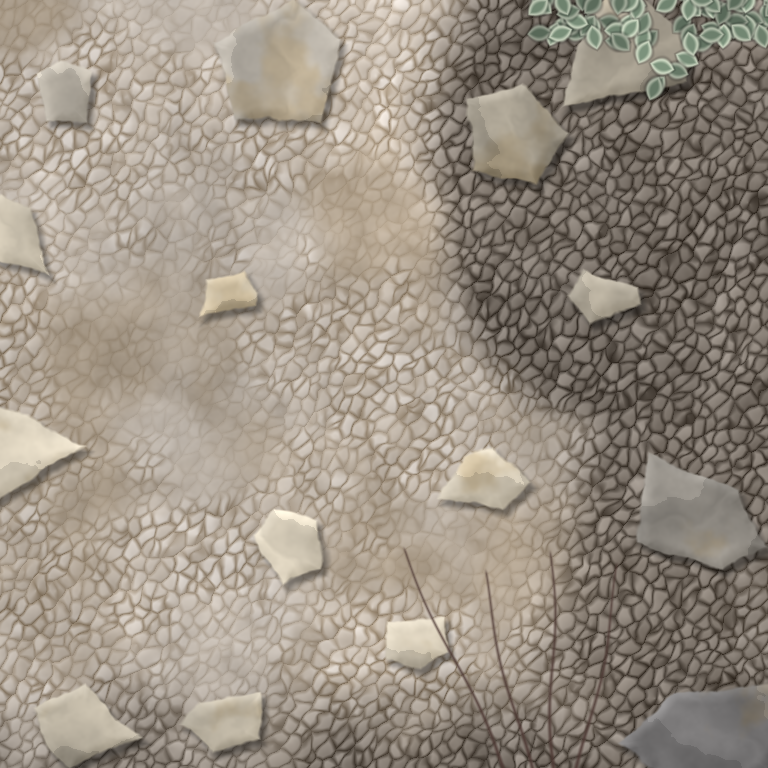
This texture is drawn by a WebGL 2 fragment shader. Its source:

```glsl
#version 300 es
precision highp float;
precision highp int;
// Weathered pebble-dash wall with embedded rocks, a damp side, ivy and bare twigs.
#define PEBBLES 56.0
#define PEBBLE_TILT 0.95
#define PEBBLE_STRETCH 1.2
#define ROCK_GRID 3.7
#define ROCK_SHARE 0.8
#define ROCK_SIZE 0.39
#define SHADOW_SHIFT 0.010
#define SOFTNESS 0.0026
#define LEAVES 80
#define LEAF_LENGTH 0.016
#define TWIGS 4
#define TO_LIGHT vec2(-0.6, 0.8)

uniform vec2 u_resolution;
out vec4 fragColor;

vec2 hash2(vec2 cell) {
  uvec2 q = uvec2(ivec2(floor(cell)) + 4096) * 1664525u + 1013904223u;
  q.x += q.y * 1664525u;
  q.y += q.x * 1664525u;
  q ^= q >> 16u;
  q.x += q.y * 1664525u;
  q.y += q.x * 1664525u;
  q ^= q >> 16u;
  return vec2(q >> 8u) / 16777216.0;
}

mat2 rotation(float a) { return mat2(cos(a), sin(a), -sin(a), cos(a)); }

float noise(vec2 p) {
  vec2 i = floor(p), f = fract(p);
  f = f * f * (3.0 - 2.0 * f);
  return mix(mix(hash2(i).x, hash2(i + vec2(1, 0)).x, f.x),
             mix(hash2(i + vec2(0, 1)).x, hash2(i + vec2(1, 1)).x, f.x), f.y);
}

float fbm(vec2 p) {
  float sum = 0.0, gain = 0.5;
  for (int i = 0; i < 4; i++, gain *= 0.5, p = rotation(0.6) * p * 2.03) sum += gain * noise(p);
  return sum / 0.9375;
}

// Pebble cells: x = gap distance, y = side facing the light, z = random tone
vec3 pebbles(vec2 p) {
  p += 0.022 * (vec2(fbm(p * 11.0), fbm(p * 11.0 + 40.0)) - 0.5);
  p += 0.007 * (vec2(noise(p * 75.0), noise(p * 75.0 + 40.0)) - 0.5);
  mat2 turn = rotation(-PEBBLE_TILT);
  vec2 q = turn * p * PEBBLES * vec2(1.0 / PEBBLE_STRETCH, PEBBLE_STRETCH);
  vec2 base = floor(q), offset = vec2(0), id = base;
  float near = 9.0, second = 9.0;
  for (int y = -1; y <= 1; y++)
    for (int x = -1; x <= 1; x++) {
      vec2 cell = base + vec2(x, y);
      vec2 toPixel = q - cell - 0.1 - 0.8 * hash2(cell);
      float d = length(toPixel) + 0.25 * hash2(cell + 150.0).x;
      if (d < near) { second = near; near = d; offset = toPixel; id = cell; }
      else second = min(second, d);
    }
  return vec3(second - near, dot(offset, turn * TO_LIGHT), hash2(id + 70.0).y);
}

// Angular rocks on a jittered grid: x = distance, yz = grid cell
vec3 rocks(vec2 p) {
  vec2 q = p * ROCK_GRID + vec2(0.35, 0.2);
  vec3 best = vec3(9.0, 0, 0);
  for (int y = -1; y <= 1; y++)
    for (int x = -1; x <= 1; x++) {
      vec2 cell = floor(q) + vec2(x, y), seed = hash2(cell + 31.0);
      if (seed.x > ROCK_SHARE) continue;
      vec2 local = rotation(seed.y * 1.6 - 0.8) * (q - cell - 0.2 - 0.6 * hash2(cell + 9.0));
      local.y *= 1.25;
      float size = ROCK_SIZE * mix(0.4, 1.0, hash2(cell + 57.0).x), d = -9.0;
      for (int i = 0; i < 5; i++) {
        vec2 h = hash2(cell * 5.0 + vec2(i, 200));
        float a = (float(i) + 0.75 * h.x) * 1.2566;
        d = max(d, dot(local, vec2(cos(a), sin(a))) - size * mix(0.6, 1.1, h.y));
      }
      if (d < best.x) best = vec3(d, cell);
    }
  best.x = best.x / ROCK_GRID + 0.016 * (fbm(p * 28.0) - 0.5);
  return best;
}

// Damp side: upper right patch, right margin and foot of the wall
float dampness(vec2 p) {
  float patchy = 1.0 - smoothstep(0.24, 0.38, length((p - vec2(0.86, 0.8)) * vec2(1.0, 0.8)));
  float margin = 0.85 * smoothstep(0.55, 0.88, p.x), foot = 0.65 * smoothstep(0.2, 0.0, p.y);
  float wet = max(patchy, max(margin, foot)) + 0.7 * (fbm(p * 5.0) - 0.5);
  return smoothstep(0.05, 0.9, wet);
}

vec3 wall(vec2 p, float damp) {
  vec3 stone = pebbles(p);
  float worn = smoothstep(0.3, 0.7, noise(p * 38.0 + 7.0));
  float dome = smoothstep(-0.12, 0.5, stone.x) * (0.75 + 0.35 * stone.z);
  dome = mix(dome, 0.62, 0.45 * worn * (1.0 - 0.6 * damp));
  float mud = mix(0.15, 0.8, smoothstep(0.35, 0.65, fbm(p * 7.0 + 13.0))) * (1.0 - 0.9 * damp);
  vec3 gap = mix(vec3(0.53, 0.46, 0.37), vec3(0.21, 0.18, 0.15), damp);
  vec3 top = mix(vec3(0.85, 0.82, 0.79), vec3(0.555, 0.52, 0.485), damp);
  vec3 color = mix(gap, top, dome) + 0.10 * stone.y;
  float chalk = smoothstep(0.35, 0.65, fbm(p * 4.0 + 90.0));
  color = mix(color, mix(vec3(0.65, 0.59, 0.51), vec3(0.75, 0.715, 0.675), chalk), mud);
  color *= 0.88 + 0.26 * fbm(p * 4.0 + 25.0);
  return color + 0.12 * (fbm(p * 30.0) - 0.5);
}

vec3 rockColor(vec2 p, vec3 rock, float lean, float damp) {
  vec2 seed = hash2(rock.yz + 83.0);
  vec3 color = mix(vec3(0.87, 0.83, 0.75), vec3(0.62, 0.61, 0.61), smoothstep(0.6, 0.75, seed.x));
  float grain = fbm(p * 22.0 + 5.0);
  color = mix(color, vec3(0.70, 0.60, 0.42), 0.4 * smoothstep(0.55, 0.75, fbm(p * 13.0 + 60.0)));
  color *= 0.86 + 0.28 * grain - 0.24 * damp;
  float crease = dot(p, rotation(seed.y * 3.0) * vec2(1, 0)) * 9.0 + grain;
  color *= 1.0 - 0.10 * smoothstep(0.4, 0.6, fract(crease));
  return color + 0.10 * lean * smoothstep(-0.022, 0.0, rock.x);
}

void main() {
  vec2 p = gl_FragCoord.xy / u_resolution;
  float damp = dampness(p);
  vec3 color = wall(p, damp);

  // Rocks and their cast shadows
  vec3 rock = rocks(p);
  float shifted = rocks(p + TO_LIGHT * SHADOW_SHIFT).x;
  color *= 1.0 - 0.38 * smoothstep(0.008, -0.006, shifted);
  float lean = clamp((shifted - rock.x) / SHADOW_SHIFT, -1.0, 1.0);
  color = mix(color, rockColor(p, rock, lean, damp), smoothstep(SOFTNESS, -SOFTNESS, rock.x));

  // Bare twigs fanning up from the foot
  for (int i = 0; i < TWIGS; i++) {
    float k = float(i) / float(TWIGS - 1), height = 0.22 + 0.1 * hash2(vec2(i, 300)).x;
    float x = 0.655 + 0.1 * k + mix(-0.45, 0.2, k) * p.y + 0.005 * sin(p.y * 22.0 + k * 5.0);
    float width = 0.0022 * (1.0 - 0.6 * p.y / height);
    float line = smoothstep(width + SOFTNESS, width - SOFTNESS, abs(p.x - x));
    color = mix(color, vec3(0.30, 0.22, 0.20), 0.85 * line * smoothstep(height, height - 0.01, p.y));
  }

  // Variegated ivy hanging from the top
  for (int i = 0; i < LEAVES; i++) {
    vec2 h = hash2(vec2(i, 400)), g = hash2(vec2(i, 500));
    float x = mix(0.70, 1.02, h.x), drop = 0.06 + 0.09 * exp(-pow((x - 0.86) / 0.035, 2.0));
    vec2 q = rotation(g.x * 6.2832) * (p - vec2(x, 1.01 - drop * h.y));
    float along = q.x / LEAF_LENGTH;
    float d = abs(q.y) - 0.65 * LEAF_LENGTH * (1.0 - along * along);
    color *= 1.0 - 0.25 * smoothstep(0.006, 0.0, d);
    vec3 leaf = mix(vec3(0.45, 0.53, 0.45), vec3(0.76, 0.80, 0.72), smoothstep(-0.007, -0.001, d));
    color = mix(color, leaf * (0.75 + 0.35 * g.y), smoothstep(SOFTNESS, -SOFTNESS, d));
  }
  fragColor = vec4(clamp(color, 0.0, 1.0), 1.0);
}
```
